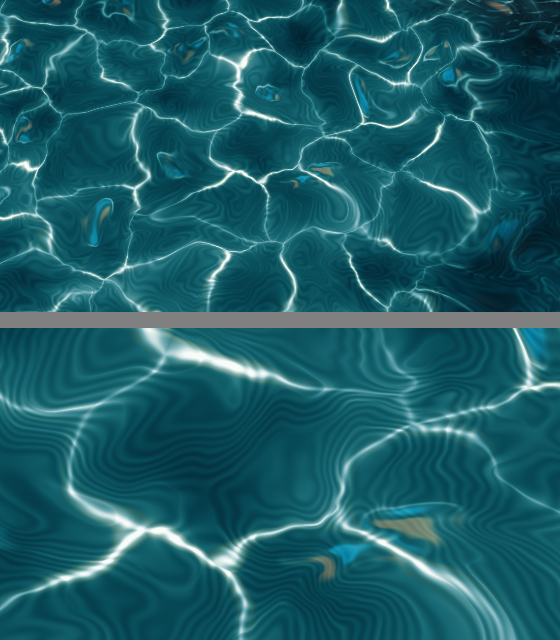
Top, the full canvas; bottom, a detail of the centre.
Write a WebGL 2 fragment shader that draws this texture.

```glsl
#version 300 es
precision highp float;
// Sunlit teal pool water: a web of caustic light over silky, rippled shadow.

uniform vec2 u_resolution;
out vec4 fragColor;

vec2 hash2(vec2 p) {
  vec3 q = fract(p.xyx * vec3(0.1031, 0.1030, 0.0973));
  q += dot(q, q.yzx + 33.33);
  return fract((q.xx + q.yz) * q.zy);
}

float cornerSlope(vec2 cell, vec2 offset) {
  return dot(hash2(cell) * 2.0 - 1.0, offset);
}

// Gradient noise, roughly -0.6 to 0.6
float noise(vec2 p) {
  vec2 i = floor(p), f = fract(p);
  vec2 u = f * f * f * (f * (f * 6.0 - 15.0) + 10.0);
  vec2 x = vec2(1, 0), y = vec2(0, 1);
  return mix(mix(cornerSlope(i, f), cornerSlope(i + x, f - x), u.x),
             mix(cornerSlope(i + y, f - y), cornerSlope(i + 1.0, f - 1.0), u.x), u.y);
}

vec2 noise2(vec2 p) {
  return vec2(noise(p), noise(p + vec2(37.2, 11.7)));
}

// Returns the gap between the two nearest centres; zero on the cell borders
float cellGap(vec2 p, out vec2 fromCentre, out vec2 id) {
  vec2 base = floor(p);
  float nearest = 9.0, second = 9.0;
  for (int j = -1; j <= 1; j++) {
    for (int i = -1; i <= 1; i++) {
      vec2 cell = base + vec2(i, j);
      vec2 d = p - cell - 0.5 - 0.85 * (hash2(cell + 50.0) - 0.5);
      float dist = length(d);
      if (dist < nearest) {
        second = nearest;
        nearest = dist;
        fromCentre = d;
        id = cell;
      } else {
        second = min(second, dist);
      }
    }
  }
  return second - nearest;
}

float bell(float x, float width) {
  return exp(-x * x / (width * width));
}

// Deep water at 0, white light at 5
vec3 waterColour(float light) {
  vec3 c = vec3(0.01, 0.18, 0.24) * (1.0 + 0.5 * clamp(light, -1.0, 0.0));
  c = mix(c, vec3(0.03, 0.30, 0.35), clamp(light, 0.0, 1.0));
  c = mix(c, vec3(0.09, 0.41, 0.45), clamp(light - 1.0, 0.0, 1.0));
  c = mix(c, vec3(0.26, 0.55, 0.59), clamp(light - 2.0, 0.0, 1.0));
  c = mix(c, vec3(0.47, 0.69, 0.72), clamp(light - 3.0, 0.0, 1.0));
  c = mix(c, vec3(0.78, 0.87, 0.87), clamp(light - 4.0, 0.0, 1.0));
  return mix(c, vec3(0.97, 0.99, 0.98), clamp(light - 5.0, 0.0, 1.0));
}

void main() {
  vec2 uv = gl_FragCoord.xy / u_resolution.y;

  // Surface seen at a slant, bent by swell and small ripples
  vec2 p = 3.6 * vec2((uv.x - 0.9) * (1.0 + 0.35 * uv.y), uv.y * (1.2 + 0.3 * uv.y));
  vec2 swell = p + 0.65 * noise2(p * 0.9 + 4.0);
  vec2 q = swell + 0.22 * noise2(swell * 2.6) + 0.05 * noise2(swell * 7.0);
  vec2 fromCentre, id;
  float gap = cellGap(q, fromCentre, id);

  // Calm, shaded water toward the right and the glittering far corner
  float shade = smoothstep(1.3, 1.68, uv.x - 0.22 * uv.y + 0.25 * noise(uv * 4.0));
  float far = smoothstep(0.0, 0.3, uv.y - 0.86 + 0.35 * (uv.x - 1.4) + 0.08 * noise(uv * 9.0));
  far *= smoothstep(1.15, 1.45, uv.x);

  // Caustic web: uneven bright cores inside soft halos
  float strength = smoothstep(-0.22, 0.32, noise(q * 1.2 + 20.0));
  float core = bell(gap, mix(0.025, 0.065, strength)) * mix(0.25, 1.0, strength);
  float halo = exp(-gap / 0.19);

  // Silky contour lines and broader folds that follow the ripples
  float height = noise(q * 1.1 + 8.0) + 0.3 * noise(swell * 2.7 + 3.0) + 0.22 * length(fromCentre);
  float phase = height * 95.0;
  float grain = sin(phase) * smoothstep(3.0, 1.2, fwidth(phase));
  float fold = pow(1.0 - abs(sin(height * 13.0 + 2.0 * noise(q * 3.0))), 5.0);

  // Lens-like loops in a few of the cells
  float lens = step(0.62, hash2(id + 9.0).x) * smoothstep(0.02, 0.14, gap) * (1.0 - shade);
  float radius = length(fromCentre * vec2(0.85, 1.35)) + 0.16 * noise(q * 4.0);
  float rim = lens * bell(radius - 0.22, 0.03) * smoothstep(-0.15, 0.3, noise(q * 2.3 + 60.0));
  float inside = lens * smoothstep(0.25, 0.12, radius);

  float light = 0.85 + 1.7 * noise(swell * 0.8 + 30.0) + 0.9 * noise(q * 2.2 + 5.0);
  light += grain * (0.2 + 0.3 * halo) + fold * (0.25 + 0.9 * halo);
  light += (1.45 * halo + 3.6 * core) * (1.0 - 0.85 * shade);
  light += 2.6 * rim + inside * (0.4 + 1.2 * noise(q * 6.0));
  light -= 0.95 * shade + 0.5 * smoothstep(0.75, 1.1, uv.y + 0.25 * abs(uv.x - 0.9));

  // Pale sheen on the shaded side, fine glitter in the distance
  float sheen = smoothstep(0.12, 0.5, noise(vec2(uv.x * 4.0 + uv.y * 3.0, uv.y * 13.0) + 0.4 * swell));
  light += 2.8 * sheen * shade * smoothstep(0.25, 0.5, uv.y);
  float glitter = noise(vec2(uv.x * 24.0, uv.y * 75.0) + 2.0 * noise2(uv * 11.0));
  light += far * (4.0 * smoothstep(0.08, 0.5, glitter) - 0.4);

  vec3 colour = waterColour(light);

  // Split light: warm and cyan tints in lenses and beside the lines
  float hue = noise(q * 5.0 + 70.0);
  float spark = inside * smoothstep(0.05, 0.3, abs(hue));
  colour += spark * mix(vec3(0.0, 0.20, 0.28), vec3(0.38, 0.16, 0.04), step(0.0, hue));
  colour += vec3(0.14, 0.05, -0.02) * bell(gap - 0.08, 0.03) * strength * (1.0 - shade);
  colour = mix(colour, vec3(dot(colour, vec3(0.35, 0.4, 0.25))), 0.4 * max(far, 0.6 * shade * sheen));

  fragColor = vec4(clamp(colour, 0.0, 1.0), 1.0);
}
```
